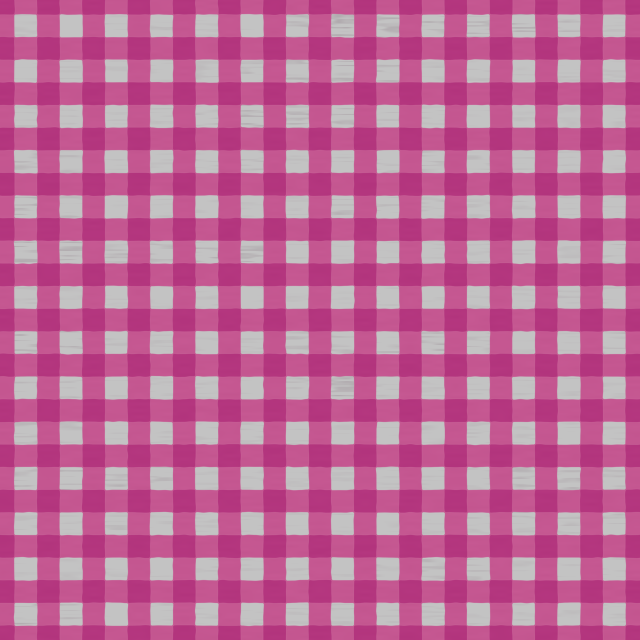
Give the GLSL for this pattern, as a Shadertoy shader.

```glsl
// Pink gingham check with soft-cornered pale squares, wavering edges and faint brushed streaks.

const float REPEATS = 14.14;      // checks across and down
const float HALF_BAND = 0.25;     // half width of a band, in checks
const float CORNER = 0.035;       // corner rounding, in checks
const vec3 PALE = vec3(0.766, 0.766, 0.766);
const vec3 STREAK = vec3(0.69, 0.665, 0.68);
const vec3 PINK = vec3(0.770, 0.340, 0.567);
const vec3 DEEP = vec3(0.703, 0.210, 0.494);
const vec3 SEAM = vec3(0.785, 0.405, 0.605);

float hash(vec2 p) {
    vec3 q = fract(vec3(p.xyx) * vec3(0.1031, 0.1030, 0.0973));
    q += dot(q, q.yzx + 33.33);
    return fract((q.x + q.y) * q.z);
}

float noise(vec2 p) {
    vec2 i = floor(p), f = fract(p);
    f = f * f * (3.0 - 2.0 * f);
    return mix(mix(hash(i), hash(i + vec2(1, 0)), f.x),
               mix(hash(i + vec2(0, 1)), hash(i + vec2(1, 1)), f.x), f.y);
}

float roundedBox(vec2 p, float halfSize, float radius) {
    vec2 q = abs(p) - halfSize + radius;
    return length(max(q, 0.0)) + min(max(q.x, q.y), 0.0) - radius;
}

float coverage(float dist, float pixel) {
    return smoothstep(0.7, -0.7, dist / pixel);
}

// Small hand-cut drift of the edges
vec2 waver(vec2 p, float amount) {
    vec2 n = vec2(noise(p * vec2(2.0, 7.0) + 71.0), noise(p * vec2(7.0, 2.0) + 137.0));
    return (n - 0.5) * amount;
}

// Thin horizontal brush marks, stronger in some checks than in others
float streaks(vec2 p, vec2 cell) {
    float wear = smoothstep(0.45, 0.95, noise(cell * vec2(0.45, 0.9) + 19.0));
    float fine = noise(p * vec2(1.8, 24.0));
    float broken = noise(p * vec2(5.0, 17.0) + 43.0);
    return smoothstep(0.5, 0.9, fine) * (0.4 + 0.6 * broken) * mix(0.3, 1.0, wear);
}

void mainImage(out vec4 fragColor, in vec2 fragCoord) {
    float side = min(iResolution.x, iResolution.y);
    float pixel = REPEATS / side;
    vec2 p = (fragCoord - 0.5 * iResolution.xy) * REPEATS / side + 40.0;
    vec2 drifted = p + waver(p, 0.022);

    // Deep crossings sit on whole numbers, pale squares halfway between
    vec2 cell = floor(p);
    vec2 crossing = fract(drifted + 0.5) - 0.5;
    vec2 opening = fract(drifted) - 0.5;
    float paleSize = HALF_BAND + 0.002 + 0.006 * (hash(cell) - 0.5);
    float deepDist = roundedBox(crossing, HALF_BAND, CORNER);
    float paleDist = roundedBox(opening, paleSize, CORNER);

    // Slight unevenness in the dyed bands
    float grain = noise(p * vec2(3.0, 14.0) + 211.0) - 0.5;
    vec3 color = PINK + 0.012 * grain;

    // Lighter seams where the bands meet
    vec2 toEdge = abs(abs(crossing) - HALF_BAND);
    float seam = smoothstep(0.03, 0.0, min(toEdge.x, toEdge.y));
    color = mix(color, SEAM, 0.35 * seam);

    vec3 deep = DEEP + 0.012 * grain;
    vec3 pale = mix(PALE, STREAK, streaks(p, cell));
    color = mix(color, deep, coverage(deepDist, pixel));
    color = mix(color, pale, coverage(paleDist, pixel));
    fragColor = vec4(color, 1.0);
}
```
